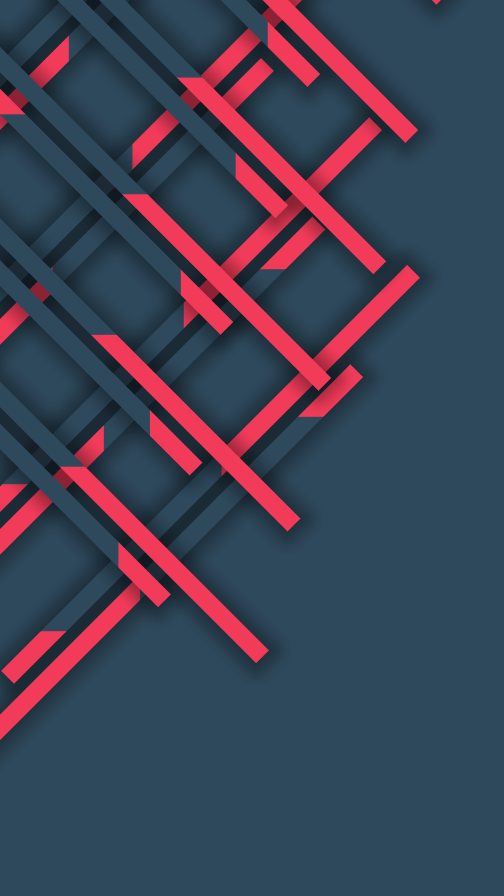
Reproduce this background procedurally as a WebGL 2 fragment shader.

```glsl
#version 300 es
precision highp float;
// Woven diagonal ribbons, slate with folded coral ends, casting soft shadows on slate.
uniform vec2 u_resolution;
out vec4 fragColor;

const vec3 SLATE = vec3(0.18, 0.285, 0.36);
const vec3 CORAL = vec3(0.945, 0.23, 0.35);
float pixel; // size of one pixel in design units

// Soft-edged step: 1 where d is positive
float inside(float d) {
    return clamp(d / pixel + 0.5, 0.0, 1.0);
}

// Adds one ribbon to a layer holding (light, coverage, coral coverage).
// "across" is the offset from its axis, "along" the position between both ends.
void addRibbon(inout vec3 layer, float across, float along, float start, float end, float coral) {
    vec2 q = vec2(abs(across) - 11.0, max(along - end, start - along)) * 0.7071;
    float d = length(max(q, 0.0)) + min(max(q.x, q.y), 0.0);
    float cover = inside(-d);
    layer.x *= 1.0 - 0.36 * (1.0 - smoothstep(-6.0, 22.0, d));
    layer.y = max(layer.y, cover);
    layer.z = max(layer.z, cover * coral);
}

// Shades what lies below, then lays the ribbons over it
vec3 composite(vec3 below, vec3 layer) {
    return below * layer.x * (1.0 - layer.y) + SLATE * (layer.y - layer.z) + CORAL * layer.z;
}

// Ribbons rising to the right, in pairs of a long and a short one
vec3 risingLayer(vec2 p) {
    float axis[4] = float[](64.0, 248.0, 428.0, 587.0);
    float tip[4] = float[](480.0, 308.0, 216.0, 122.0);
    float tail[4] = float[](-2000.0, -2000.0, -2000.0, -574.0);
    float lowerFoldY[4] = float[](900.0, 900.0, 415.0, 541.0);
    float lowerFoldX[4] = float[](59.0, 45.0, 89.0, 120.0);
    float sum = p.x + p.y, diff = p.x - p.y;
    vec3 layer = vec3(1.0, 0.0, 0.0);
    for (int i = 0; i < 4; i++) {
        float foldX = 0.5 * (axis[i] + tip[i]) - 164.5;
        float coral = max(inside(p.x - foldX), inside(p.y - lowerFoldY[i]));
        addRibbon(layer, sum - axis[i], diff, tail[i], tip[i], coral);

        float shortAxis = axis[i] + 36.5, shortTip = tip[i] - 134.0;
        float foldY = 0.5 * (shortAxis - shortTip) + 39.5;
        coral = max(inside(foldY - p.y), inside(lowerFoldX[i] - p.x));
        addRibbon(layer, sum - shortAxis, diff, -2000.0, shortTip, coral);
    }
    return layer;
}

// Ribbons falling to the right, also in pairs
vec3 fallingLayer(vec2 p) {
    float axis[6] = float[](381.0, 236.0, 96.0, -51.0, -198.0, -338.0);
    float tip[6] = float[](378.0, 470.0, 555.0, 608.0, 702.0, 788.0);
    float sum = p.x + p.y, diff = p.x - p.y;
    vec3 layer = vec3(1.0, 0.0, 0.0);
    for (int i = 0; i < 6; i++) {
        float foldY = 0.5 * (tip[i] - axis[i]) - 163.0;
        addRibbon(layer, diff - axis[i], sum, -2000.0, tip[i], inside(p.y - foldY));

        float shortAxis = axis[i] - 36.0, shortTip = tip[i] - 132.0;
        float foldX = 0.5 * (shortAxis + shortTip) - 39.5;
        float coral = inside(p.x - foldX);
        if (i == 3) coral = max(coral, inside(98.0 - p.y)); // second fold near the corner
        addRibbon(layer, diff - shortAxis, sum, -2000.0, shortTip, coral);
    }
    return layer;
}

void main() {
    // Design space: 768 units tall, measured down from the top left
    pixel = 768.0 / u_resolution.y;
    vec2 p = vec2(gl_FragCoord.x, u_resolution.y - gl_FragCoord.y) * pixel;
    vec3 color = composite(SLATE, risingLayer(p));
    color = composite(color, fallingLayer(p));
    fragColor = vec4(color, 1.0);
}
```
